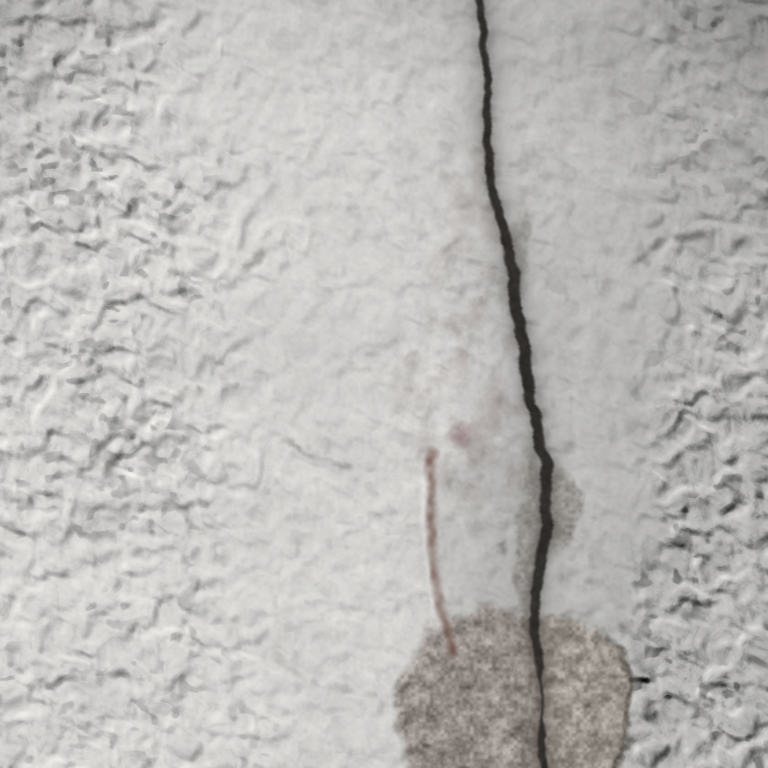
Write a Shadertoy shader that draws this texture.

```glsl
float hash(vec2 p) {
    vec3 q = fract(vec3(p.xyx) * 0.1031);
    q += dot(q, q.yzx + 33.33);
    return fract((q.x + q.y) * q.z);
}

float noise(vec2 p) {
    vec2 i = floor(p), f = fract(p);
    f = f * f * (3.0 - 2.0 * f);
    return mix(mix(hash(i), hash(i + vec2(1, 0)), f.x),
               mix(hash(i + vec2(0, 1)), hash(i + vec2(1, 1)), f.x), f.y);
}

float fbm(vec2 p) {
    float sum = 0.0, amp = 0.5;
    for (int i = 0; i < 4; i++) {
        sum += amp * noise(p);
        p = mat2(1.6, 1.2, -1.2, 1.6) * p + 7.3;
        amp *= 0.5;
    }
    return sum;
}

// Plaster height: rounded lumps under fine grain
float plaster(vec2 p) {
    p += 0.016 * vec2(noise(p * 37.0), noise(p * 37.0 + 19.0));
    p = mat2(0.86, 0.5, -0.5, 0.86) * p;
    return smoothstep(0.2, 0.7, noise(p * vec2(46, 58) + 5.0)) * 0.6
         + fbm(p * 75.0) * 0.75;
}

// Soft bowed stroke from a to b
float stroke(vec2 p, vec2 a, vec2 b, float bend, float width) {
    vec2 d = b - a;
    float t = clamp(dot(p - a, d) / dot(d, d), 0.0, 1.0);
    vec2 n = vec2(-d.y, d.x) / length(d);
    float r = length(p - a - d * t - n * bend * 4.0 * t * (1.0 - t));
    return 1.0 - smoothstep(0.0, width, r);
}

float ellipse(vec2 p, vec2 center, vec2 radius, float soft) {
    return 1.0 - smoothstep(1.0 - soft, 1.0 + soft, length((p - center) / radius));
}

float crackX(float y) {
    vec2 path[14] = vec2[14](
        vec2(0.624, 1.01), vec2(0.633, 0.91), vec2(0.636, 0.78), vec2(0.651, 0.72),
        vec2(0.665, 0.67), vec2(0.670, 0.61), vec2(0.683, 0.54), vec2(0.693, 0.466),
        vec2(0.712, 0.395), vec2(0.710, 0.31), vec2(0.697, 0.23), vec2(0.697, 0.18),
        vec2(0.705, 0.10), vec2(0.708, -0.01));
    float x = path[0].x;
    for (int i = 0; i < 13; i++)
        x = mix(x, path[i + 1].x, clamp((path[i].y - y) / (path[i].y - path[i + 1].y), 0.0, 1.0));
    return x + 0.008 * (fbm(vec2(y * 50.0, 3.0)) - 0.47);
}

void mainImage(out vec4 fragColor, in vec2 fragCoord) {
    vec2 p = fragCoord / iResolution.xy;
    float px = 1.0 / iResolution.x;
    vec2 q = p + 0.02 * (vec2(fbm(p * 38.0), fbm(p * 38.0 + 40.0)) - 0.47);
    float side = p.x - crackX(p.y);
    float leftSide = 1.0 - smoothstep(-0.002, 0.002, side);

    // Broad light across the wall
    float tone = 0.822 - 0.12 * smoothstep(0.56, 0.92, p.x);
    tone -= 0.07 * (1.0 - smoothstep(0.0, 0.25, p.x)) * smoothstep(0.4, 1.0, p.y);
    tone -= 0.05 * smoothstep(0.82, 1.0, p.y);
    tone -= 0.09 * smoothstep(0.78, 1.05, p.x) * smoothstep(0.65, 1.0, p.y);
    tone -= 0.06 * exp(-abs(side) * 12.0);
    tone += 0.07 * (fbm(p * 9.0) - 0.47) + 0.05 * (fbm(p * vec2(60, 35)) - 0.47);

    // Rough plaster at both sides, smoother in the middle
    float wander = 0.14 * (fbm(p * 7.0) - 0.47);
    float roughLeft = 1.0 - smoothstep(0.10, 0.34, p.x + wander - 0.13 * (1.0 - p.y));
    roughLeft *= mix(0.65, 1.0, smoothstep(0.25, 0.5, p.y));
    float roughRight = smoothstep(0.80, 0.89, p.x + wander) * (1.0 - 0.7 * smoothstep(0.45, 0.75, p.y));
    float rough = 0.26 + 0.75 * roughLeft + 1.15 * roughRight;
    float relief = plaster(p) - plaster(p + vec2(-0.005, 0.007));
    tone += rough * (0.17 * max(relief, 0.0) + 0.42 * min(relief, 0.0));
    float pits = smoothstep(0.60, 0.90, noise(q * vec2(75, 95) + 11.0)) * smoothstep(0.35, 0.7, noise(p * 19.0));
    tone -= 0.17 * rough * pits;
    float grain = fbm(p * 85.0) - 0.47 + 0.5 * (noise(p * 210.0) - 0.5);
    tone += 0.05 * grain;
    vec3 color = tone * vec3(1.0, 0.997, 0.985);

    // Pink stains beside the crack
    float stain = ellipse(q, vec2(0.60, 0.48), vec2(0.09, 0.16), 0.7)
                + 0.7 * ellipse(q, vec2(0.61, 0.72), vec2(0.05, 0.12), 0.7);
    color -= vec3(0.08, 0.10, 0.098) * stain * smoothstep(0.3, 0.75, fbm(p * 45.0));
    color -= vec3(0.12, 0.17, 0.16) * ellipse(q, vec2(0.598, 0.432), vec2(0.015, 0.009), 0.8);

    // Raised seams and scratches
    float mark = 0.6 * stroke(q, vec2(0.36, 0.433), vec2(0.495, 0.395), -0.013, 0.009);
    mark += stroke(q, vec2(0.145, 0.385), vec2(0.26, 0.49), 0.02, 0.013);
    mark += 0.7 * stroke(q, vec2(0.325, 0.655), vec2(0.35, 0.69), -0.004, 0.009);
    mark += 0.9 * stroke(q, vec2(0.833, 0.655), vec2(0.915, 0.695), 0.015, 0.013);
    mark += 0.7 * stroke(q, vec2(0.95, 0.675), vec2(1.01, 0.755), 0.0, 0.014);
    mark += 0.4 * stroke(q, vec2(0.35, 0.155), vec2(0.485, 0.095), -0.015, 0.009);
    mark += 0.5 * stroke(q, vec2(0.81, 0.20), vec2(0.85, 0.02), 0.01, 0.014);
    mark += 0.7 * stroke(q, vec2(0.65, 0.29), vec2(0.655, 0.27), 0.0, 0.009);
    color -= 0.27 * mark * smoothstep(0.1, 0.8, noise(p * 60.0));

    // Bare mortar where the coat has fallen away
    vec2 m = q + 0.035 * (vec2(fbm(p * 15.0), fbm(p * 15.0 + 9.0)) - 0.47);
    color -= 0.05 * ellipse(m, vec2(0.63, 0.30), vec2(0.066, 0.13), 0.2) * leftSide;
    float sliver = ellipse(m, vec2(0.693, 0.28), vec2(0.021, 0.14), 0.3) * leftSide
                 + ellipse(m, vec2(0.726, 0.335), vec2(0.025, 0.06), 0.2) * (1.0 - leftSide)
                 + 0.7 * ellipse(m, vec2(0.673, 0.67), vec2(0.014, 0.06), 0.4);
    color = mix(color, vec3(0.57, 0.555, 0.535) + 0.3 * grain, 0.75 * min(sliver, 1.0));
    vec3 rubble = vec3(0.33 * grain + 0.14 * relief);
    float patchLeft = ellipse(m, vec2(0.635, 0.075), vec2(0.112, 0.138), 0.09) * leftSide;
    float patchRight = ellipse(m, vec2(0.724, 0.065), vec2(0.1, 0.138), 0.06) * (1.0 - leftSide);
    color = mix(color, vec3(0.56, 0.525, 0.505) + rubble, 0.9 * patchLeft);
    color = mix(color, vec3(0.59, 0.56, 0.53) + rubble, 0.9 * patchRight);
    float rim = abs(length((m - vec2(0.724, 0.065)) / vec2(0.1, 0.138)) - 0.98);
    color -= 0.22 * (1.0 - smoothstep(0.0, 0.08, rim)) * smoothstep(0.76, 0.82, p.x);

    // Rusty groove with a pale lip
    vec2 g = mix(p, q, 0.5);
    color += 0.04 * stroke(g, vec2(0.554, 0.42), vec2(0.575, 0.17), -0.012, 0.008);
    float rust = stroke(g, vec2(0.563, 0.41), vec2(0.588, 0.15), -0.012, 0.012);
    color = mix(color, vec3(0.43, 0.32, 0.285), 0.85 * rust * mix(0.45, 1.0, noise(p * 95.0)));

    // Dark crack and the shade along it
    float halfWidth = mix(0.0050, 0.0078, ellipse(p, vec2(0.69, 0.45), vec2(0.2, 0.28), 0.5));
    halfWidth *= 1.0 - 0.75 * ellipse(p, vec2(0.70, 0.09), vec2(0.1, 0.035), 0.5);
    halfWidth *= 0.6 + 0.7 * fbm(vec2(p.y * 80.0, 8.0 + step(0.0, side) * 5.0));
    color -= (0.17 + 0.2 * grain) * exp(-max(abs(side) - halfWidth, 0.0) * 100.0);
    float gap = 1.0 - smoothstep(halfWidth - 0.0015 - px, halfWidth + 0.0015 + px, abs(side));
    color = mix(color, vec3(0.19, 0.18, 0.17) + 0.06 * grain, gap);

    fragColor = vec4(clamp(color, 0.0, 1.0), 1.0);
}
```
